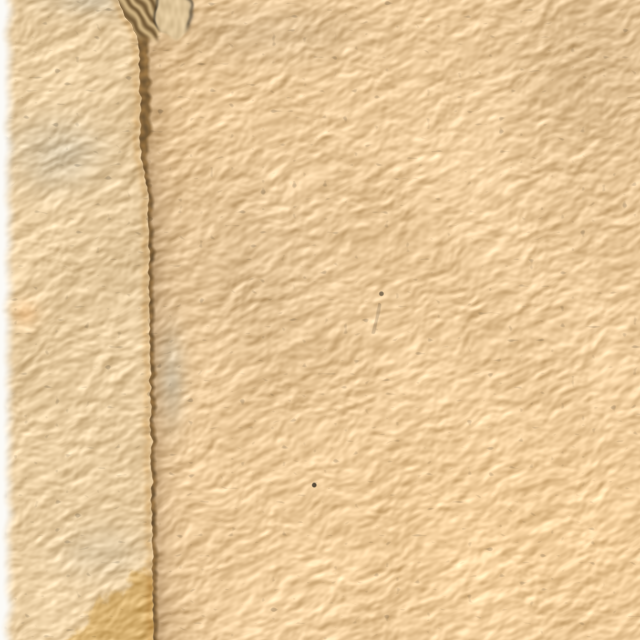
Give the GLSL for this texture, as a WebGL 2 fragment shader.

```glsl
#version 300 es
precision highp float;
// Aged handmade paper: a folded strip with a torn edge over a fibrous sheet.

#define GRAIN_SCALE 48.0
#define RELIEF 0.17
#define MOTTLE 0.055
#define SHADOW_REACH 0.022
#define EDGE_JITTER 0.0045
#define PAPER vec3(0.925, 0.792, 0.608)
#define STRIP vec3(0.905, 0.795, 0.625)
#define CREVICE vec3(0.46, 0.34, 0.18)
#define STAIN vec3(0.83, 0.67, 0.40)
#define GREY vec3(0.80, 0.74, 0.63)

uniform vec2 u_resolution;
out vec4 fragColor;

vec2 gradientAt(vec2 cell) {
  vec3 q = fract(cell.xyx * vec3(0.1031, 0.1030, 0.0973));
  q += dot(q, q.yzx + 33.33);
  float angle = 6.2832 * fract((q.x + q.y) * q.z);
  return vec2(cos(angle), sin(angle));
}

float noise(vec2 p) {
  vec2 i = floor(p), f = p - i;
  vec2 u = f * f * f * (f * (f * 6.0 - 15.0) + 10.0);
  float a = dot(gradientAt(i), f);
  float b = dot(gradientAt(i + vec2(1, 0)), f - vec2(1, 0));
  float c = dot(gradientAt(i + vec2(0, 1)), f - vec2(0, 1));
  float d = dot(gradientAt(i + vec2(1, 1)), f - vec2(1, 1));
  return mix(mix(a, b, u.x), mix(c, d, u.x), u.y);
}

float fbm(vec2 p) {
  float sum = 0.0, amp = 1.0;
  for (int i = 0; i < 4; i++) {
    sum += amp * noise(p);
    p = mat2(1.6, 1.2, -1.2, 1.6) * p + 17.3;
    amp *= 0.5;
  }
  return sum;
}

// Height of the matted fibres, stretched along a gentle upward slant.
float fibreHeight(vec2 p) {
  p += 0.012 * vec2(noise(p * 13.0), noise(p * 13.0 + 40.0));
  vec2 along = normalize(vec2(1.0, 0.48));
  vec2 q = vec2(dot(p, along) * 0.55, dot(p, vec2(-along.y, along.x)));
  float sum = 0.0, amp = 1.0;
  for (int i = 0; i < 3; i++) {
    sum += amp * noise(q * GRAIN_SCALE);
    q = q * 1.75 + 3.7;
    amp *= 0.65;
  }
  return sum;
}

// Soft elliptical patch, 1 at its centre.
float patchAt(vec2 p, vec2 centre, vec2 radius) {
  vec2 d = (p - centre) / radius;
  return exp(-dot(d, d));
}

float tornEdge(float y) {
  float x = 0.240 - 0.012 * y - 0.011 * smoothstep(0.69, 0.77, y);
  x -= 0.033 * smoothstep(0.925, 1.01, y);
  return x + EDGE_JITTER * (noise(vec2(y * 34.0, 2.0)) + 0.8 * noise(vec2(y * 95.0, 7.0)));
}

float segmentDistance(vec2 p, vec2 a, vec2 b) {
  vec2 d = b - a;
  return length(p - a - d * clamp(dot(p - a, d) / dot(d, d), 0.0, 1.0));
}

void main() {
  vec2 p = gl_FragCoord.xy / u_resolution;
  float aa = 1.0 / u_resolution.y;
  float side = p.x - tornEdge(p.y);
  float strip = smoothstep(aa, -aa, side);
  float cloud = fbm(p * 6.0);

  // Broad tone: warm sheet, paler strip, worn grey areas
  vec3 col = mix(PAPER, STRIP, strip);
  col += MOTTLE * cloud * vec3(1.0, 1.05, 1.1);
  col *= 1.0 - 0.08 * patchAt(p, vec2(0.42, 0.95), vec2(0.15, 0.05));
  col *= 1.0 - 0.05 * patchAt(p, vec2(0.38, 0.58), vec2(0.16, 0.16));
  col *= 1.0 - 0.05 * patchAt(p, vec2(0.95, 0.92), vec2(0.18, 0.18));
  col += vec3(0.025, 0.015, 0.0) * patchAt(p, vec2(0.85, 0.15), vec2(0.4, 0.22));
  float worn = 0.7 * patchAt(p, vec2(0.08, 0.76), vec2(0.08, 0.05));
  worn += 0.8 * patchAt(p, vec2(0.13, 1.0), vec2(0.06, 0.025));
  worn += 0.4 * patchAt(p, vec2(0.16, 0.14), vec2(0.06, 0.04));
  worn = worn * strip + 0.65 * patchAt(p, vec2(0.268, 0.41), vec2(0.02, 0.07)) * (1.0 - strip);
  col = mix(col, GREY, clamp(worn * (0.9 + cloud), 0.0, 0.85));
  col += vec3(0.03, -0.02, -0.05) * patchAt(p, vec2(0.04, 0.51), vec2(0.02));

  // Rust stain in the lower corner of the strip
  float stainLine = p.y - 0.85 * (p.x - 0.095) + 0.035 * fbm(p * 24.0);
  col = mix(col, STAIN, 0.8 * strip * smoothstep(0.012, -0.012, stainLine));

  // Side-lit fibres and small dark flecks
  vec2 lightStep = vec2(-0.0016, 0.0026);
  float slope = fibreHeight(p - lightStep) - fibreHeight(p + lightStep);
  col += RELIEF * slope * vec3(0.95, 1.0, 1.05);
  float fleck = smoothstep(0.38, 0.62, noise(p * vec2(62.0, 95.0) + 9.0));
  col *= 1.0 - 0.16 * fleck;

  // Cast shadow and crevice beside the torn edge
  float outside = max(side, 0.0);
  col *= 1.0 - (1.0 - strip) * vec3(0.22, 0.25, 0.28) * exp(-outside / SHADOW_REACH);
  float wide = smoothstep(0.73, 0.80, p.y);
  float gap = mix(0.006, 0.015, wide) * (1.0 + 0.7 * noise(vec2(p.y * 42.0, 19.0)));
  float crevice = (1.0 - strip) * smoothstep(gap + 0.004, gap - 0.004, side);
  col = mix(col, CREVICE * (1.0 + 0.5 * noise(p * 90.0)), 0.8 * crevice);
  float rim = exp(-pow((side + 0.006) / 0.006, 2.0)) * strip;
  col *= 1.0 - rim * vec3(0.05, 0.09, 0.16) * (1.0 + noise(p * 70.0));

  // Frayed cord and pale tuft at the top
  float cord = smoothstep(0.008, -0.002, p.x - 0.245) * smoothstep(0.93, 0.95, p.y + 0.2 * (p.x - 0.23));
  float strand = 0.5 + 0.5 * sin(dot(p, vec2(0.8, 0.6)) * 420.0 + 3.0 * noise(p * 40.0));
  col = mix(col, mix(vec3(0.47, 0.37, 0.23), vec3(0.80, 0.69, 0.50), strand), cord * (1.0 - strip));
  float tuft = length((p - vec2(0.270, 0.979)) / vec2(0.029, 0.038)) - 1.0 + 0.25 * noise(p * 45.0);
  col = mix(col, vec3(0.87, 0.77, 0.60) + 0.12 * noise(p * vec2(110.0, 55.0)), smoothstep(0.1, -0.1, tuft));
  col *= 1.0 - 0.4 * exp(-pow(tuft / 0.10, 2.0)) * smoothstep(0.945, 0.965, p.y);

  // Specks and a fine crease
  col *= 1.0 - 0.65 * smoothstep(0.005, 0.002, length(p - vec2(0.491, 0.242)));
  col *= 1.0 - 0.45 * smoothstep(0.005, 0.002, length(p - vec2(0.596, 0.541)));
  float crease = segmentDistance(p + 0.004 * noise(p * 50.0), vec2(0.594, 0.525), vec2(0.583, 0.480));
  col *= 1.0 - 0.15 * smoothstep(0.004, 0.001, crease);

  // Left border fades to white
  float border = p.x + 0.008 * noise(vec2(p.y * 28.0, 5.0));
  col = mix(vec3(0.99, 0.985, 0.97), col, smoothstep(0.002, 0.026, border));
  fragColor = vec4(clamp(col, 0.0, 1.0), 1.0);
}
```
